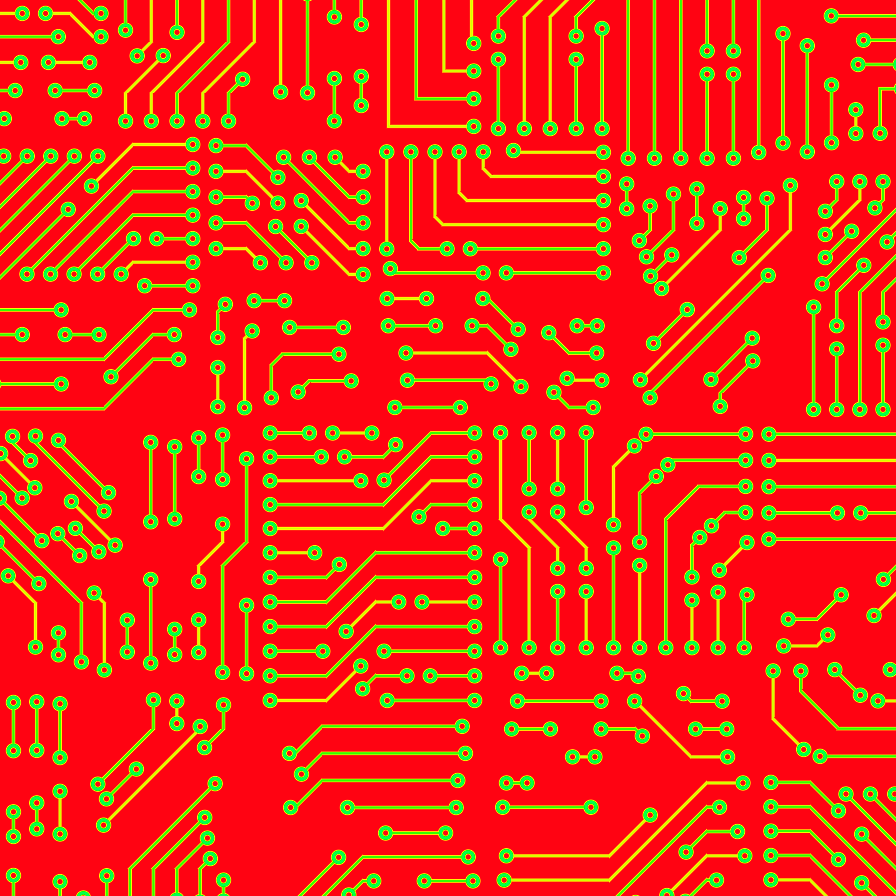
This pattern is drawn by a WebGL 1 fragment shader. Its source:

```glsl
precision highp float;
// Circuit board: the canvas is split into random rectangles, each filled with
// a bundle of parallel traces that either jog by 45 degrees or turn a corner.
// Lanes are cut into pieces with a ring pad at both ends; height sets the hue.
uniform vec2 u_resolution;

float hash(vec2 p) {
    return fract(sin(dot(p, vec2(127.1, 311.7))) * 43758.5453);
}

// Point at parameter t on a lane that jogs up by rise after x = bend
vec2 jogPoint(float t, float lane, float bend, float rise) {
    return vec2(t, lane + clamp(t - bend, 0.0, rise));
}

// Point at parameter t = x - y on a lane that turns a chamfered corner
vec2 cornerPoint(float t, float lane, float chamfer) {
    float x = min(min(lane, lane + t), lane - chamfer + 0.5 * t);
    return vec2(x, x - t);
}

// Red through yellow to green as the height goes from 0 to 2.32
vec3 heightColor(float height) {
    vec3 hue = clamp(vec3(2.0 - height, height, height - 2.0), 0.0, 1.0);
    return max(hue, vec3(0.0, 0.01, 0.07 * (1.0 - min(height, 1.0))));
}

// Height of traces and pads inside a rectangle that is at least as wide as tall
float bundle(vec2 q, vec2 size, float id) {
    float pitch = size.y / max(floor(size.y / 0.0255), 1.0);
    bool corner = hash(vec2(id, 3.0)) < 0.3;
    float extra = size.x - size.y;
    float chamfer = 0.03 * floor(2.0 * hash(vec2(id, 4.0))) * hash(vec2(id, 5.0));
    float rise = pitch * floor(min(size.y, size.x - 0.04) * hash(vec2(id, 6.0)) / pitch);
    float bend = mix(0.02, size.x - rise - 0.02, hash(vec2(id, 7.0)));

    // Lane coordinate, parameter along the lane and local stretch
    float across, along, stretch = 1.0;
    if (corner) {
        q.x -= extra;
        float straight = max(q.x, q.y), slanted = 0.5 * (q.x + q.y) + chamfer;
        across = max(straight, slanted);
        along = q.x - q.y;
        if (slanted > straight) stretch = 1.414;
    } else {
        across = q.y - clamp(q.x - bend, 0.0, rise);
        along = q.x;
        if (q.x > bend && q.x < bend + rise) stretch = 0.707;
    }
    float index = floor(across / pitch);
    float lane = (index + 0.5) * pitch;

    // Part of the lane that lies inside the rectangle
    float first = 0.0, last = size.x;
    if (corner) {
        if (lane > size.y) return 0.0;
        first = max(-extra - lane, 0.01 - 2.0 * (extra + lane - chamfer));
        last = min(lane, 2.0 * (lane - chamfer) - 0.01);
    } else {
        if (lane < 0.0) first = bend + 0.5 * pitch - lane;
        if (lane + rise > size.y) last = bend + size.y - 0.5 * pitch - lane;
    }
    if (along < first || along > last) return 0.0;

    // Cut the lane into pieces, with aligned or ragged ends
    vec2 key = vec2(id + 0.37 * index, index + 11.0);
    float pieces = 1.0 + floor((last - first) * hash(key) / 0.1);
    float pieceLength = (last - first) / pieces;
    float piece = min(floor((along - first) / pieceLength), pieces - 1.0);
    key += vec2(piece * 1.7, 5.0);
    float ragged = 0.035 * step(0.4, hash(vec2(id, 8.0)));
    float start = first + piece * pieceLength + 0.013 + ragged * hash(key + 1.0);
    float end = first + (piece + 1.0) * pieceLength - 0.013 - ragged * hash(key + 2.0);
    if (end - start < 0.022) return 0.0;

    // Distance to the nearer pad
    vec2 padA = jogPoint(start, lane, bend, rise);
    vec2 padB = jogPoint(end, lane, bend, rise);
    if (corner) {
        padA = cornerPoint(start, lane, chamfer);
        padB = cornerPoint(end, lane, chamfer);
    }
    float padDistance = min(distance(q, padA), distance(q, padB));
    float ring = 2.32 * smoothstep(0.0036, 0.001, abs(padDistance - 0.0057));

    // Trace between the pads, green or yellow
    float wire = smoothstep(0.0027, 0.0006, abs(across - lane) * stretch);
    wire *= step(start, along) * step(along, end) * step(0.0057, padDistance);
    wire *= hash(key + 3.0) < 0.3 ? 1.17 : 1.81;
    return max(ring, wire);
}

void main() {
    vec2 p = gl_FragCoord.xy / u_resolution.y;

    // Split the longer side again and again
    vec2 lo = vec2(-0.05), hi = vec2(1.05);
    float id = 1.0;
    for (int i = 0; i < 5; i++) {
        vec2 axis = hi.x - lo.x > hi.y - lo.y ? vec2(1.0, 0.0) : vec2(0.0, 1.0);
        vec2 cut = mix(lo, hi, mix(0.36, 0.64, hash(vec2(id, 1.0))));
        float side = step(dot(axis, cut), dot(axis, p));
        lo = mix(lo, cut, axis * side);
        hi = mix(hi, cut, axis * (1.0 - side));
        id = 2.0 * id + side;
    }

    // Mirror at random and lay the bundle along the longer side
    vec2 size = hi - lo, q = p - lo;
    if (hash(vec2(id, 9.0)) < 0.5) q.x = size.x - q.x;
    if (hash(vec2(id, 10.0)) < 0.5) q.y = size.y - q.y;
    if (size.x < size.y) { size = size.yx; q = q.yx; }
    gl_FragColor = vec4(heightColor(bundle(q, size, id)), 1.0);
}
```
